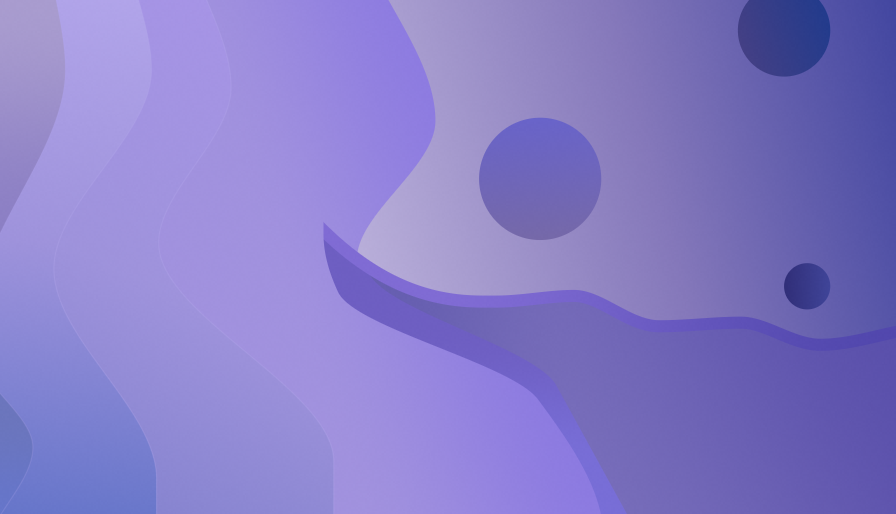
Give the GLSL for this background, as a WebGL 2 fragment shader.

```glsl
#version 300 es
precision highp float;

uniform vec2 u_resolution;
out vec4 outColor;

// Layout, in canvas heights
const float ASPECT = 1.745;
const float BAND_WIDTH = 0.0235;
const float LINE_WIDTH = 0.0011;
const float LINE_ALPHA = 0.32;
const float GRAIN = 0.006;

// Palette
const vec3 LILAC = vec3(0.63, 0.57, 0.87);
const vec3 VIOLET = vec3(0.55, 0.48, 0.88);
const vec3 MIST = vec3(0.72, 0.68, 0.85);
const vec3 DUSK = vec3(0.52, 0.47, 0.73);
const vec3 NIGHT = vec3(0.24, 0.26, 0.62);
const vec3 PALE = vec3(0.70, 0.65, 0.92);
const vec3 HAZE = vec3(0.62, 0.575, 0.86);
const vec3 AZURE = vec3(0.40, 0.46, 0.79);
const vec3 ASH_LIGHT = vec3(0.66, 0.61, 0.81);
const vec3 ASH_DARK = vec3(0.55, 0.50, 0.77);
const vec3 PURPLE = vec3(0.43, 0.37, 0.76);
const vec3 IRIS = vec3(0.47, 0.43, 0.84);
const vec3 SLATE = vec3(0.47, 0.43, 0.73);
const vec3 SLATE_SHADE = vec3(0.40, 0.37, 0.69);
const vec3 SLATE_DEEP = vec3(0.35, 0.31, 0.67);
const vec3 BAND_LEFT = vec3(0.50, 0.42, 0.83);
const vec3 BAND_RIGHT = vec3(0.32, 0.28, 0.68);

float pixel;

float S(float a, float b, float v) { return smoothstep(a, b, v); }

// Rescales an implicit function to distance in canvas heights
float toDistance(float f) {
    return f * pixel / max(length(vec2(dFdx(f), dFdy(f))), 1e-6);
}

float coverage(float d) { return clamp(0.5 + d / pixel, 0.0, 1.0); }

vec3 ramp3(vec3 a, vec3 b, vec3 c, float t) {
    return mix(mix(a, b, clamp(t * 2.0, 0.0, 1.0)), c, clamp(t * 2.0 - 1.0, 0.0, 1.0));
}

float hash(vec2 p) { return fract(sin(dot(p, vec2(12.9898, 78.233))) * 43758.5453); }

// Left contours: x of each edge at height y
float ashEdge(float y) { return -0.045 + 0.172 * S(0.386, 0.864, y) - 0.036 * S(0.864, 1.136, y); }
float paleEdge(float y) {
    return 0.305 - 0.2 * S(0.068, 0.477, y) + 0.19 * S(0.477, 0.864, y) - 0.05 * S(0.864, 1.136, y);
}
float lilacEdge(float y) {
    return 0.65 - 0.341 * S(0.102, 0.527, y) + 0.141 * S(0.527, 0.83, y) - 0.095 * S(0.83, 1.17, y);
}
float cornerEdge(float y) { return -0.034 + 0.098 * S(-0.091, 0.13, y) - 0.109 * S(0.13, 0.318, y); }
float lobeEdge(float y) { return 0.695 + 0.153 * S(0.495, 0.765, y) - 0.166 * S(0.765, 1.205, y); }

// Wave: crest height at x, then outer and inner left edges at y
float waveCrest(float x) {
    float sweep = 0.141 * pow(max(0.943 - x, 0.0) / 0.311, 2.2);
    return 0.425 + sweep + 0.011 * S(0.966, 1.118, x) - 0.059 * S(1.118, 1.284, x)
        + 0.007 * S(1.284, 1.443, x) - 0.043 * S(1.443, 1.598, x) + 0.034 * S(1.598, 1.818, x);
}
float waveOuter(float y) { return 1.175 - 0.295 * S(-0.045, 0.545, y) - 0.25 * S(0.223, 0.432, y); }
float waveInner(float y) { return 0.94 + 0.55 * max(0.511 - y, 0.0) - 0.245 * S(0.25, 0.466, y); }

// Paints a layer with a thin light rim
vec3 layer(vec3 base, vec3 fill, float d, float rim) {
    vec3 color = mix(base, fill, coverage(d));
    return mix(color, PALE, rim * LINE_ALPHA * coverage(LINE_WIDTH - abs(d)));
}

// Disc shaded along a direction
vec3 disc(vec3 base, vec2 p, vec2 center, float radius, vec2 dir, vec3 from, vec3 to) {
    vec2 q = p - center;
    vec3 fill = mix(from, to, clamp(0.5 + 0.5 * dot(q, dir) / radius, 0.0, 1.0));
    return mix(base, fill, coverage(radius - length(q)));
}

void main() {
    pixel = 1.0 / u_resolution.y;
    vec2 p = gl_FragCoord.xy / u_resolution * vec2(ASPECT, 1.0);

    // Lilac field and contour layers
    vec3 color = mix(LILAC, VIOLET, S(0.34, 0.84, p.x - 0.35 * (1.0 - p.y)));
    vec3 slope = ramp3(vec3(0.50, 0.50, 0.80), HAZE, vec3(0.65, 0.58, 0.90), p.y * 0.85 + p.x * 0.4);
    color = layer(color, slope, toDistance(lilacEdge(p.y) - p.x), 1.0);
    vec3 pale = ramp3(AZURE, HAZE, PALE, p.y * 0.93 + p.x * 0.1);
    color = layer(color, pale, toDistance(paleEdge(p.y) - p.x), 1.0);
    vec3 ash = mix(ASH_DARK, ASH_LIGHT, S(0.55, 1.0, p.y));
    color = layer(color, ash, toDistance(ashEdge(p.y) - p.x), 0.3);
    vec3 corner = mix(AZURE, vec3(0.42, 0.46, 0.74), S(0.0, 0.2, p.y));
    color = layer(color, corner, toDistance(cornerEdge(p.y) - p.x), 0.7);

    // Dusky backdrop and its discs
    float depth = (p.x - 0.705 + 0.25 * (p.y - 0.523)) / 1.155;
    vec3 sky = ramp3(MIST, DUSK, NIGHT, depth * 0.96);
    sky = disc(sky, p, vec2(1.052, 0.652), 0.119, vec2(0.0, 1.0), vec3(0.46, 0.41, 0.66), vec3(0.41, 0.39, 0.79));
    sky = disc(sky, p, vec2(1.527, 0.941), 0.09, vec2(0.9, 0.3), vec3(0.27, 0.25, 0.52), vec3(0.13, 0.23, 0.55));
    sky = disc(sky, p, vec2(1.572, 0.443), 0.045, vec2(1.0, 0.0), vec3(0.19, 0.18, 0.47), vec3(0.25, 0.27, 0.60));
    float below = toDistance(waveCrest(p.x) - p.y);
    color = mix(color, sky, coverage(toDistance(p.x - lobeEdge(p.y))) * coverage(0.004 - below));

    // Wave body, slate interior and crest band
    vec3 body = mix(IRIS, PURPLE, S(0.1, 0.36, p.y));
    vec3 slate = mix(SLATE, SLATE_DEEP, S(1.1, 2.0, p.x + 0.5 * p.y));
    slate = mix(SLATE_SHADE, slate, S(0.75, 1.15, p.x));
    body = mix(body, slate, coverage(toDistance(p.x - waveInner(p.y))));
    vec3 band = mix(BAND_LEFT, BAND_RIGHT, S(0.85, 1.75, p.x));
    body = mix(body, band, coverage(BAND_WIDTH - below));
    color = mix(color, body, coverage(below) * coverage(toDistance(p.x - waveOuter(p.y))));

    // Fine grain against banding
    color += GRAIN * (hash(floor(p * 294.0)) - 0.5);
    outColor = vec4(color, 1.0);
}
```
